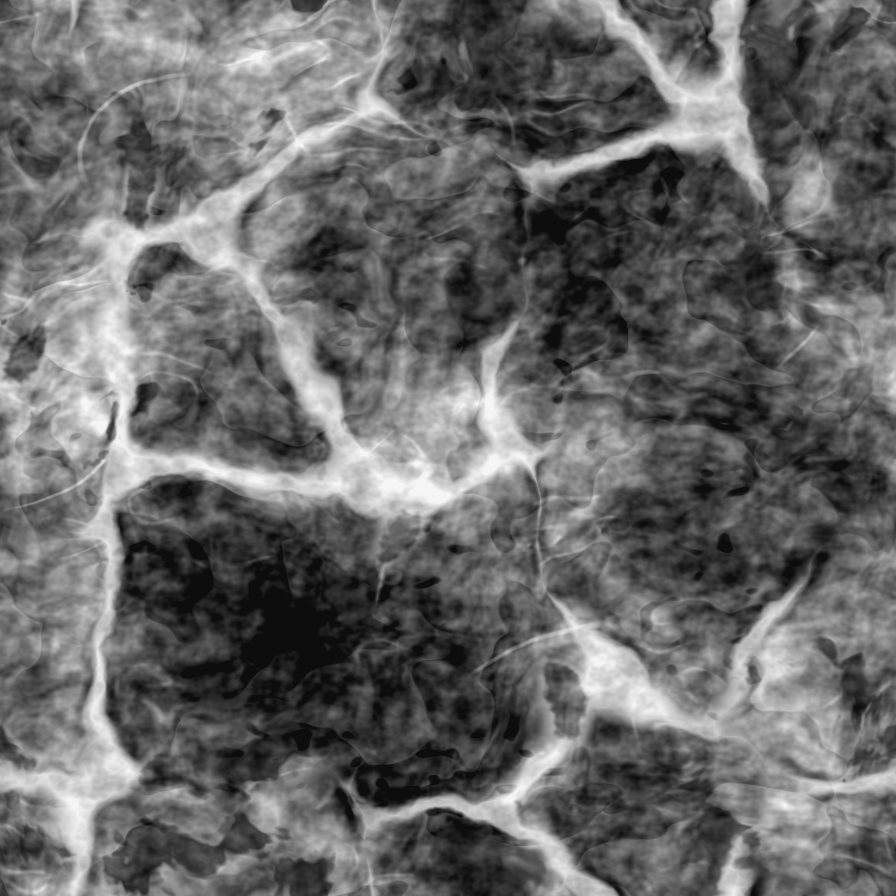
Write a Shadertoy shader that draws this texture.

```glsl
#define STONES vec2(4.0, 3.0)
#define JOINT_WIDTH 0.0095
#define CORNER_ROUNDING 72.0
#define WARP 0.1
#define BASE_GREY 0.355
#define STONE_CONTRAST 0.36
#define PATCH_CONTRAST 0.5
#define GRAIN_CONTRAST 0.28
#define RELIEF_CONTRAST 0.47
#define MORTAR_GREY 0.84
#define BLOTCH_GREY 0.13
#define PEBBLE_GRID vec2(5.0)

vec3 hash(vec2 cell, float seed) {
    uvec3 v = uvec3(ivec3(cell, seed)) * 1664525u + 1013904223u;
    for (int k = 0; k < 2; k++) {
        v.x += v.y * v.z;
        v.y += v.z * v.x;
        v.z += v.x * v.y;
        v ^= v >> 16u;
    }
    return vec3(v >> 8u) / 16777216.0;
}

// Whole cell index, wrapped without rounding trouble
vec2 wrap(vec2 cell, vec2 period) {
    return floor(mod(cell + 0.5, period));
}

// Gradient noise that wraps over the unit square; each seed shifts its lattice
float noise(vec2 uv, vec2 period, float seed) {
    vec2 p = uv * period + fract(seed * vec2(0.618, 0.755));
    vec2 i = floor(p), f = p - i;
    vec2 s = f * f * f * (f * (f * 6.0 - 15.0) + 10.0);
    float sum = 0.0;
    for (int k = 0; k < 4; k++) {
        vec2 corner = vec2(k & 1, k >> 1);
        float angle = 6.2832 * hash(wrap(i + corner, period), seed).x;
        vec2 weight = mix(1.0 - s, s, corner);
        sum += weight.x * weight.y * dot(vec2(cos(angle), sin(angle)), f - corner);
    }
    return 1.5 * sum;
}

float fbm(vec2 uv, vec2 period, int octaves, float seed) {
    float sum = 0.0, amplitude = 0.5;
    for (int k = 0; k < octaves; k++) {
        sum += amplitude * noise(uv, period, seed + float(k));
        period *= 2.0;
        amplitude *= 0.56;
    }
    return sum;
}

vec2 stoneOffset(vec2 p, vec2 cell) {
    vec2 jitter = hash(wrap(cell, STONES), 7.0).xy - 0.5;
    return (cell + 0.5 + 0.65 * jitter - p) / STONES;
}

// Rounded distance to the joint, stone tone, streak direction
vec3 nearestStone(vec2 uv) {
    vec2 p = uv * STONES + 0.5, home = floor(p), nearest = vec2(9.0), owner = home;
    for (int y = -1; y <= 1; y++)
    for (int x = -1; x <= 1; x++) {
        vec2 cell = home + vec2(x, y), r = stoneOffset(p, cell);
        if (dot(r, r) < dot(nearest, nearest)) { nearest = r; owner = cell; }
    }
    float sum = 1e-9;
    for (int y = -2; y <= 2; y++)
    for (int x = -2; x <= 2; x++) {
        vec2 r = stoneOffset(p, home + vec2(x, y)), across = r - nearest;
        if (dot(across, across) > 1e-6)
            sum += exp(-CORNER_ROUNDING * dot(0.5 * (r + nearest), normalize(across)));
    }
    return vec3(-log(sum) / CORNER_ROUNDING, hash(wrap(owner, STONES), 8.0).xy);
}

// Signed distance to sparse oval pebbles
float pebbles(vec2 uv) {
    vec2 p = uv * PEBBLE_GRID + 0.5, home = floor(p);
    float d = 1.0;
    for (int y = -1; y <= 1; y++)
    for (int x = -1; x <= 1; x++) {
        vec2 cell = home + vec2(x, y);
        vec3 h = hash(wrap(cell, PEBBLE_GRID), 21.0);
        vec2 q = (cell + 0.2 + 0.6 * h.xy - p) / PEBBLE_GRID;
        float angle = 3.0 * fract(h.x * 17.0);
        q = mat2(cos(angle), sin(angle), -sin(angle), cos(angle)) * q;
        vec2 size = mix(vec2(0.022, 0.017), vec2(0.05, 0.025), fract(h.y * 13.0));
        if (h.z < 0.3) d = min(d, (length(q / size) - 1.0) * size.y);
    }
    return d;
}

void mainImage(out vec4 fragColor, in vec2 fragCoord) {
    vec2 uv = fragCoord / iResolution.xy;
    vec2 bent = uv + WARP * vec2(fbm(uv, vec2(3.0), 4, 30.0), fbm(uv, vec2(3.0), 4, 40.0));
    vec3 stone = nearestStone(bent);

    // Stone faces: tone, patches, streaks, grain and relief
    float patches = fbm(bent, vec2(3.0), 5, 50.0);
    float grain = fbm(uv, vec2(36.0, 44.0), 3, 60.0);
    float erosion = fbm(uv, vec2(14.0), 3, 110.0);
    float edge = stone.x + 0.01 * erosion;
    vec2 streakPeriod = stone.z > 0.5 ? vec2(16.0, 4.0) : vec2(7.0, 24.0);
    float streaks = fbm(bent, streakPeriod, 3, 70.0);
    float relief = fbm(bent + vec2(-0.004, 0.006), vec2(12.0), 4, 80.0)
                 - fbm(bent, vec2(12.0), 4, 80.0);
    float inside = smoothstep(0.0, 0.03, stone.x);
    float grey = BASE_GREY + STONE_CONTRAST * (stone.y - 0.5) * inside
               + PATCH_CONTRAST * patches + 0.22 * streaks * inside
               + GRAIN_CONTRAST * grain + RELIEF_CONTRAST * relief;

    // Cleaved layers: a soft ramp ending in a crisp ledge
    float layer = fract(3.0 * fbm(bent, vec2(3.0, 4.0), 4, 130.0) + 0.1 * grain);
    grey += 0.15 * (layer * (1.0 - smoothstep(0.92, 1.0, layer)) - 0.45);

    // Pale washes and short flaky wisps
    grey += 0.18 * smoothstep(0.1, 0.5, noise(bent, vec2(5.0, 3.0), 120.0) + 0.4 * erosion);
    float wisp = 1.0 - smoothstep(0.0, 0.13, abs(noise(mix(uv, bent, 0.5), vec2(12.0, 24.0), 121.0)));
    grey += 0.13 * wisp * smoothstep(0.15, 0.5, noise(uv, vec2(8.0, 11.0), 122.0) + 0.3 * grain);

    // Ragged dark blotches and pits
    float ragged = fbm(bent, vec2(7.0), 5, 90.0) + 0.2 * noise(uv, vec2(2.0), 100.0);
    float blotch = 0.8 * smoothstep(0.27, 0.4, ragged + 0.15 * grain);
    grey = mix(grey, BLOTCH_GREY + 0.22 * grain + 0.2 * relief, blotch);
    float pits = smoothstep(0.4, 0.62, noise(uv, vec2(34.0, 48.0), 123.0) + 0.3 * grain);
    grey -= 0.18 * pits * smoothstep(0.1, 0.4, noise(uv, vec2(6.0), 124.0));

    // Sparse, nearly straight pale cracks
    float crack = 1.0 - smoothstep(0.003, 0.017, abs(noise(uv, vec2(3.0), 101.0) + 0.02 * erosion));
    grey += 0.2 * crack * smoothstep(0.2, 0.5, noise(uv, vec2(5.0), 102.0));

    // Pale mortar, fading out along some joints, with shadowed lips
    float presence = smoothstep(-0.45, 0.2, noise(uv, vec2(3.0), 103.0));
    float width = mix(-0.012, JOINT_WIDTH, presence);
    float gap = edge - width;
    float lip = smoothstep(0.002, 0.009, gap) - smoothstep(0.01, 0.024, gap);
    grey -= 0.2 * lip * smoothstep(0.05, 0.4, noise(uv, vec2(9.0), 104.0));
    grey += (0.17 + 0.3 * erosion) * presence * exp(-max(gap, 0.0) / 0.022);
    float mortar = 1.0 - smoothstep(-0.005, 0.006, gap + 0.012 * grain);
    float mortarGrey = MORTAR_GREY + 0.28 * grain + 0.2 * patches + 0.2 * erosion;
    grey = mix(grey, mortarGrey, mortar * mix(0.65, 1.0, presence));

    // Pebbles set in pale rims
    float pebble = pebbles(bent) + 0.008 * grain;
    float rim = 1.0 - smoothstep(0.0, 0.012, abs(pebble));
    float nearJoint = 1.0 - smoothstep(0.03, 0.09, edge);
    grey = mix(grey, 0.74 + 0.2 * grain, 0.6 * rim * nearJoint * presence);
    float body = 1.0 - smoothstep(-0.006, 0.002, pebble);
    grey = mix(grey, 0.27 + 0.3 * patches + 0.35 * grain + 0.4 * relief, 0.75 * body);

    fragColor = vec4(vec3(clamp(grey, 0.05, 0.96)), 1.0);
}
```
